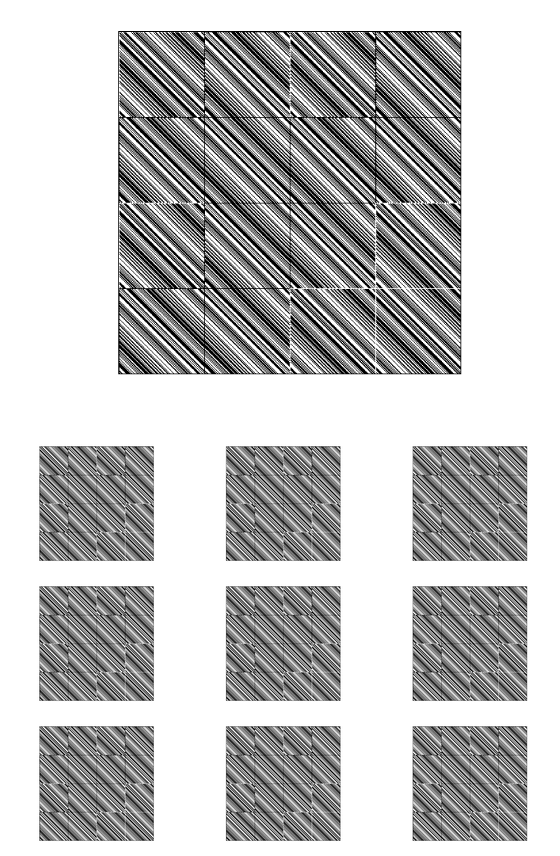
Top, the tile; bottom, the same tile 3 across and 3 down.
Write a WebGL 1 fragment shader that draws this pattern.

```glsl
precision highp float;
// A framed 4 by 4 grid of black and white diagonal-striped blocks: a Hadamard matrix from quadratic residues.

uniform vec2 u_resolution;

#define BLOCKS 4.0                  // blocks across and down
#define PRIME 107.0                 // stripes per block, a prime of the form 4k + 3
#define CENTER vec2(0.5175, 0.5175) // middle of the plot, as a share of the canvas
#define SIDE 0.815                  // side of the plot, in canvas heights
#define FRAME_WIDTH 0.0018          // frame line, in canvas heights
#define INK vec3(0.0)
#define PAPER vec3(1.0)
#define SAMPLES 4                   // samples per pixel along each axis

float modPrime(float x) {
  return x - PRIME * floor((x + 0.5) / PRIME);
}

// 1 if n is a nonzero square modulo PRIME, by Euler's criterion
float isResidue(float n) {
  float base = modPrime(n);
  float power = 1.0;
  float exponent = (PRIME - 1.0) * 0.5;
  for (int i = 0; i < 8; i++) {
    if (mod(exponent, 2.0) > 0.5) power = modPrime(power * base);
    base = modPrime(base * base);
    exponent = floor(exponent * 0.5);
  }
  return 1.0 - step(0.5, abs(power - 1.0));
}

// 1 where a block has its colours swapped
float isSwapped(vec2 block) {
  vec2 even = 1.0 - mod(block, 2.0);
  vec2 late = step(1.5, block);
  return mod(even.x * even.y + late.x * late.y, 2.0);
}

// Ink at p, which runs from 0 to 1 across and down the plot
float matrixInk(vec2 p) {
  vec2 scaled = p * BLOCKS;
  vec2 block = min(floor(scaled), BLOCKS - 1.0);
  vec2 entry = min(floor((scaled - block) * (PRIME + 1.0)), PRIME);
  float ink = 1.0; // solid first row and column
  if (min(entry.x, entry.y) > 0.5) ink = isResidue(entry.x - entry.y);
  return abs(ink - isSwapped(block));
}

// Ink at a canvas position given in pixels
float plotInk(vec2 pixel) {
  vec2 offset = (pixel - CENTER * u_resolution) / u_resolution.y;
  float edge = max(abs(offset.x), abs(offset.y)) - 0.5 * SIDE;
  if (abs(edge) < 0.5 * FRAME_WIDTH) return 1.0;
  if (edge > 0.0) return 0.0;
  return matrixInk(vec2(offset.x, -offset.y) / SIDE + 0.5);
}

void main() {
  // Average a grid of samples over the pixel to smooth the edges
  float ink = 0.0;
  for (int y = 0; y < SAMPLES; y++) {
    for (int x = 0; x < SAMPLES; x++) {
      vec2 shift = (vec2(float(x), float(y)) + 0.5) / float(SAMPLES) - 0.5;
      ink += plotInk(gl_FragCoord.xy + shift);
    }
  }
  ink /= float(SAMPLES * SAMPLES);
  gl_FragColor = vec4(mix(PAPER, INK, ink), 1.0);
}
```
